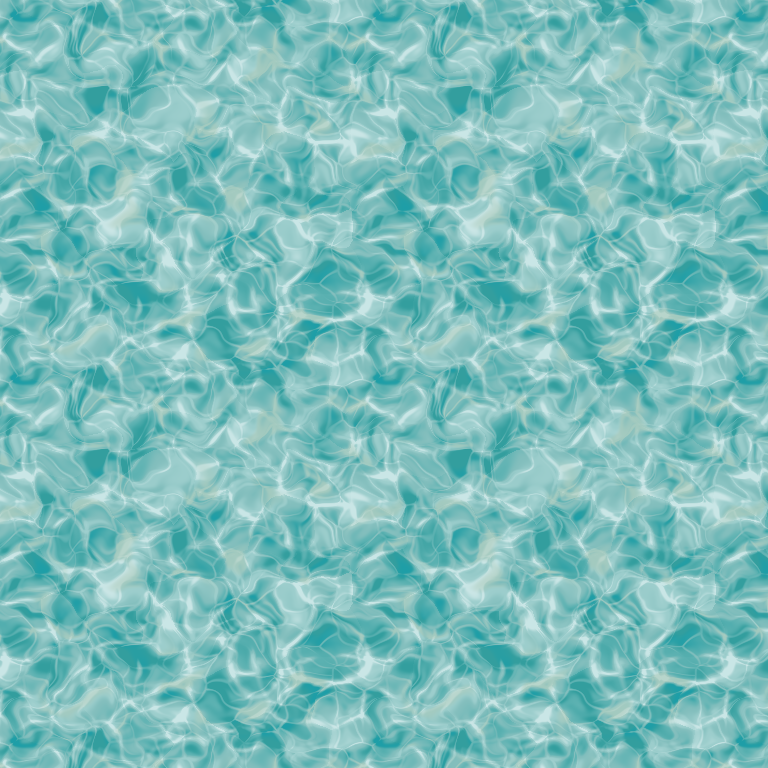
Give the GLSL for this texture, as a three.js fragment shader.

```glsl
// Sunlit pool water: one seamless tile of teal facets, bright caustic threads and dark pools.
// Periodic gradient noise bends the tile space; periodic Voronoi edges and noise ridges
// make the light threads, and a single tone value is coloured by a ramp.
varying vec2 vUv;

const float REPEATS = 2.116; // tiles across and down, counted from the top left
const float TAU = 6.28318;
const vec3 DEEP = vec3(0.20, 0.62, 0.62);
const vec3 TEAL = vec3(0.37, 0.70, 0.70);
const vec3 WATER = vec3(0.51, 0.745, 0.74);
const vec3 PALE = vec3(0.61, 0.805, 0.80);
const vec3 FOAM = vec3(0.79, 0.90, 0.90);
const vec3 WARM = vec3(0.66, 0.78, 0.71);
const vec3 CYAN = vec3(0.08, 0.62, 0.67);

vec2 hash2(vec2 cell, float seed) {
  vec3 q = fract(cell.xyx * vec3(0.1031, 0.1030, 0.0973) + seed * 0.137);
  q += dot(q, q.yzx + 33.33);
  return fract((q.xx + q.yz) * q.zy);
}

vec2 wrapCell(vec2 cell, vec2 cells) {
  return floor(mod(cell + 0.5, cells));
}

float corner(vec2 cell, vec2 offset, vec2 cells, float seed) {
  float angle = TAU * hash2(wrapCell(cell, cells), seed).x;
  return dot(vec2(cos(angle), sin(angle)), offset);
}

// Gradient noise that repeats once per tile
float noise(vec2 uv, vec2 cells, float seed) {
  vec2 p = uv * cells, i = floor(p), f = p - i;
  vec2 u = f * f * f * (f * (f * 6.0 - 15.0) + 10.0);
  vec2 e = vec2(1.0, 0.0);
  float low = mix(corner(i, f, cells, seed), corner(i + e, f - e, cells, seed), u.x);
  float high = mix(corner(i + e.yx, f - e.yx, cells, seed), corner(i + 1.0, f - 1.0, cells, seed), u.x);
  return mix(low, high, u.y);
}

vec2 swirl(vec2 uv, vec2 cells, float seed) {
  return vec2(noise(uv, cells, seed), noise(uv, cells, seed + 3.0));
}

// Periodic Voronoi: x = distance to the nearest edge, y = random value of the cell
vec2 facets(vec2 uv, vec2 cells, float seed) {
  vec2 p = uv * cells, base = floor(p), f = p - base;
  vec2 nearest = vec2(0.0), id = vec2(0.0);
  float best = 8.0, edge = 8.0;
  for (int k = 0; k < 9; k++) {
    vec2 g = vec2(mod(float(k), 3.0), floor((float(k) + 0.5) / 3.0)) - 1.0;
    vec2 h = hash2(wrapCell(base + g, cells), seed);
    vec2 r = g + h - f;
    if (dot(r, r) < best) { best = dot(r, r); nearest = r; id = h; }
  }
  for (int y = -2; y <= 2; y++) {
    for (int x = -2; x <= 2; x++) {
      vec2 g = vec2(float(x), float(y));
      vec2 r = g + hash2(wrapCell(base + g, cells), seed) - f;
      vec2 d = r - nearest;
      if (dot(d, d) > 0.0001) edge = min(edge, dot(0.5 * (r + nearest), normalize(d)));
    }
  }
  return vec2(edge, fract(id.x * 7.3 + id.y * 3.1));
}

float thread(float d, float width) {
  return 1.0 - smoothstep(0.0, width, abs(d));
}

// Dark calm pool with a bright rim, blended into the tone
float pool(float tone, vec2 uv, vec2 centre, vec2 size, float rim) {
  float r = length((fract(uv - centre + 0.5) - 0.5) / size);
  tone = mix(tone, 0.10 + 0.22 * tone, 1.0 - smoothstep(0.82, 1.02, r));
  return tone + rim * thread(r - 1.12, 0.18);
}

vec3 ramp(float t) {
  vec3 c = mix(DEEP, TEAL, smoothstep(0.0, 0.30, t));
  c = mix(c, WATER, smoothstep(0.25, 0.50, t));
  c = mix(c, PALE, smoothstep(0.48, 0.74, t));
  return mix(c, FOAM, smoothstep(0.74, 1.10, t));
}

void main() {
  vec2 uv = vec2(vUv.x, 1.0 - vUv.y) * REPEATS;
  vec2 bent = uv + 0.045 * swirl(uv, vec2(6.0, 7.0), 1.0) + 0.022 * swirl(uv, vec2(15.0, 17.0), 2.0);
  vec2 fluid = bent + 0.05 * swirl(bent, vec2(9.0, 11.0), 9.0);

  // Broad light and shade, with facets between the threads
  vec2 large = facets(bent, vec2(8.0, 9.0), 5.0);
  vec2 small = facets(fluid, vec2(14.0, 17.0), 8.0);
  float fine = noise(fluid, vec2(27.0, 34.0), 13.0);
  float tone = 0.39 + 0.60 * noise(fluid, vec2(7.0, 9.0), 11.0);
  tone += 0.55 * noise(fluid, vec2(14.0, 18.0), 12.0) + 0.34 * fine;
  tone += 0.30 * (large.y - 0.5) + 0.26 * (small.y - 0.5) * smoothstep(0.0, 0.12, small.x);

  // Fine ripple contours in patches
  float patches = smoothstep(-0.05, 0.3, noise(uv, vec2(5.0, 6.0), 21.0));
  tone += 0.13 * patches * sin(34.0 * noise(fluid, vec2(6.0, 5.0), 22.0));

  // Calm pools
  tone = pool(tone, bent, vec2(0.70, 0.82), vec2(0.062, 0.078), 0.30);
  tone = pool(tone, bent, vec2(0.91, 0.81), vec2(0.100, 0.078), 0.40);
  tone = pool(tone, bent, vec2(0.21, 0.50), vec2(0.055, 0.075), 0.12);
  tone = pool(tone, bent, vec2(0.55, 0.55), vec2(0.070, 0.045), 0.12);
  tone = pool(tone, bent, vec2(0.805, 0.965), vec2(0.042, 0.026), 0.20);

  // Caustic threads of uneven strength
  float glow = smoothstep(-0.35, 0.35, noise(uv, vec2(11.0, 12.0), 31.0));
  tone += glow * (0.42 * thread(large.x, 0.10) + 0.16 * thread(large.x, 0.24));
  tone += 0.26 * (1.0 - glow * 0.5) * thread(small.x, 0.09);
  tone += 0.24 * glow * thread(noise(fluid, vec2(9.0, 10.0), 33.0), 0.05);

  // Warm glints on pale water, cyan in the darkest hollows
  vec3 colour = ramp(tone);
  float glint = smoothstep(0.12, 0.4, noise(fluid, vec2(10.0, 13.0), 41.0));
  colour = mix(colour, WARM, 0.55 * glint * smoothstep(0.4, 0.7, tone));
  float hollow = smoothstep(0.1, 0.4, noise(fluid, vec2(12.0, 15.0), 43.0));
  colour = mix(colour, CYAN, 0.7 * hollow * (1.0 - smoothstep(0.0, 0.3, tone)));
  gl_FragColor = vec4(colour, 1.0);
}
```
